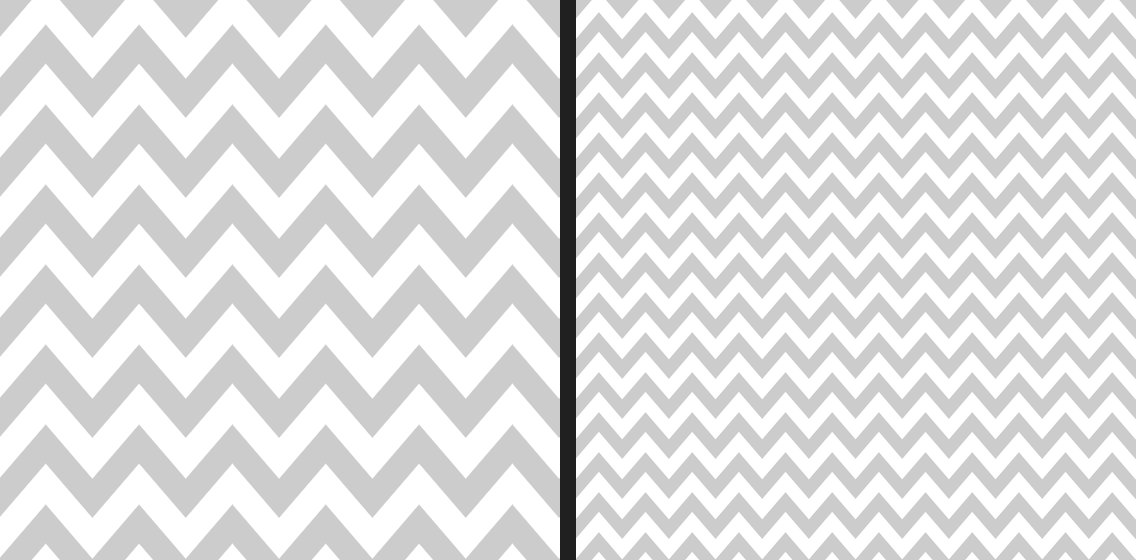
Left: one tile. Right: repeated 2 by 2.
Reproduce this pattern procedurally as a Shadertoy shader.

```glsl
// Chevron stripes: grey zigzag bands on white, six zigzags across and seven bands down.
// A triangle wave bends the vertical coordinate, which is then repeated as flat stripes;
// whole repeat counts make it tile.

const vec2 REPEATS = vec2(6.0, 7.0);
const float AMPLITUDE = 0.679;  // zigzag height, in stripe periods
const float THICKNESS = 0.49;   // grey band height, in stripe periods

// 0 at each peak, 1 at each valley
float triangleWave(float x) {
    return abs(fract(x) - 0.5) * 2.0;
}

void mainImage(out vec4 fragColor, in vec2 fragCoord) {
    vec2 p = fragCoord / iResolution.xy * REPEATS;

    // Vertical distance to the nearest band edge, negative inside
    float bent = p.y + AMPLITUDE * triangleWave(p.x + 0.01);
    float edge = abs(fract(bent + 0.05) - 0.5) - 0.5 * THICKNESS;

    // Change of that distance over one pixel, across the slanted edge
    float pixel = length(vec2(2.0 * AMPLITUDE, 1.0) * REPEATS / iResolution.xy);
    float band = clamp(0.5 - edge / pixel, 0.0, 1.0);

    fragColor = vec4(mix(vec3(1.0), vec3(0.8), band), 1.0);
}
```
